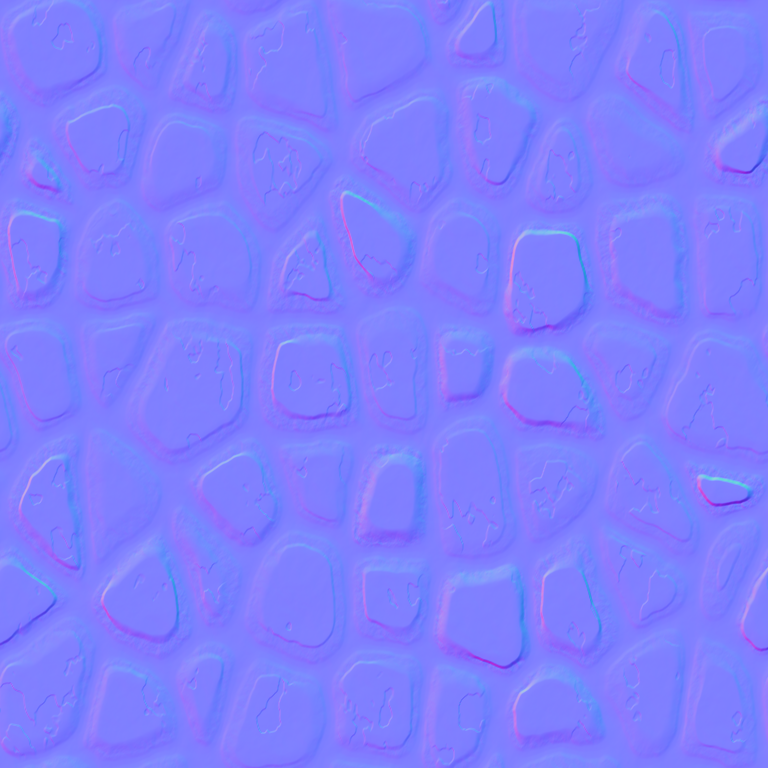
This texture map is drawn by a Shadertoy shader. Its source:

```glsl
// Tangent-space normal map of irregular cobblestones set in soft mortar.
// A weighted Voronoi pattern gives each stone a rounded outline; a height field
// with shoulder, chipped rim and flat top is differentiated into normals.

const vec2 GRID = vec2(9.0, 7.0);   // stones across and up

vec3 hash3(vec2 p) {
    vec3 q = fract(vec3(p.xyx) * vec3(0.1031, 0.1030, 0.0973));
    q += dot(q, q.yxz + 33.33);
    return fract((q.xxy + q.yzz) * q.zyx);
}

float noise(vec2 p) {
    vec2 i = floor(p), f = fract(p);
    f = f * f * f * (f * (f * 6.0 - 15.0) + 10.0);
    return mix(mix(hash3(i).x, hash3(i + vec2(1, 0)).x, f.x),
               mix(hash3(i + vec2(0, 1)).x, hash3(i + vec2(1, 1)).x, f.x), f.y);
}

float fbm(vec2 p) {
    float sum = 0.0, amp = 0.5;
    for (int i = 0; i < 4; i++) {
        sum += amp * noise(p);
        p = mat2(1.6, 1.2, -1.2, 1.6) * p + 7.3;
        amp *= 0.5;
    }
    return sum;
}

// Stone centre in xy, size weight in z; repeats over the canvas
vec3 stone(vec2 cell) {
    vec3 h = hash3(mod(cell, GRID) + 17.0);
    return vec3(cell + 0.5 + 0.76 * (h.xy - 0.5), 0.32 * h.z);
}

float height(vec2 uv) {
    vec2 p = uv * GRID;
    p += 0.10 * (vec2(noise(p * 2.3), noise(p * 2.3 + 31.0)) - 0.5);
    p += 0.022 * (vec2(noise(p * 9.0), noise(p * 9.0 + 57.0)) - 0.5);
    vec2 base = floor(p);

    // Owning stone
    vec3 own = vec3(0.0);
    vec2 ownCell = base;
    float nearest = 1e3;
    for (int y = -2; y <= 2; y++)
    for (int x = -2; x <= 2; x++) {
        vec2 cell = base + vec2(x, y);
        vec3 s = stone(cell);
        float power = dot(p - s.xy, p - s.xy) - s.z;
        if (power < nearest) { nearest = power; own = s; ownCell = cell; }
    }

    // Distance to the outline, with corners rounded by an exponential minimum
    float sum = 0.0;
    for (int y = -2; y <= 2; y++)
    for (int x = -2; x <= 2; x++) {
        vec2 cell = base + vec2(x, y);
        if (cell == ownCell) continue;
        vec3 s = stone(cell);
        float power = dot(p - s.xy, p - s.xy) - s.z;
        sum += exp(-15.0 * (power - nearest) / (2.0 * length(s.xy - own.xy)));
    }
    float d = -log(sum) / 15.0;

    // Shoulder rising out of the mortar
    vec3 trait = hash3(mod(ownCell, GRID) + 71.0);
    float shoulder = smoothstep(-0.02, 0.22, d);
    float lip = smoothstep(0.035, 0.085, d);

    // Off-centre rim, crisp in places and worn in others
    vec2 lean = hash3(mod(ownCell, GRID) + 43.0).xy - 0.5;
    float rimDist = d + 0.16 * dot(p - own.xy, lean) + 0.03 * (fbm(p * 5.0) - 0.5);
    float rim = 0.11 + 0.08 * trait.y;
    float wear = mix(0.014, 0.07, smoothstep(0.3, 0.75, noise(p * 1.9 + 11.0)));
    float top = smoothstep(rim - wear, rim + wear, rimDist);
    float strength = 0.25 + 1.5 * trait.x * trait.x * trait.x;

    float h = 0.0013 * shoulder + 0.00035 * lip + 0.0019 * strength * top;

    // Grit on the shoulder, shallow chips on the top, faint waves everywhere
    float slope = lip * (1.0 - top);
    h += 0.0006 * (0.3 + strength) * slope * (fbm(p * 16.0) - 0.5);
    float chip = fbm(p * vec2(3.4, 2.6) + trait.xy * 20.0);
    h -= 0.0005 * top * smoothstep(0.60, 0.635, chip);
    h += 0.0010 * (fbm(p * 1.7 + 5.0) - 0.5);
    return h + 0.00012 * (fbm(p * 11.0) - 0.5);
}

void mainImage(out vec4 fragColor, in vec2 fragCoord) {
    vec2 uv = fragCoord / iResolution.xy;
    vec2 e = vec2(0.0013, 0.0);
    vec2 grad = vec2(height(uv + e.xy) - height(uv - e.xy),
                     height(uv + e.yx) - height(uv - e.yx)) / (2.0 * e.x);

    // Red grows with the climb to the right, green with the fall upwards
    vec3 normal = normalize(vec3(grad.x, -grad.y, 1.0));
    fragColor = vec4(0.5 + 0.5 * normal, 1.0);
}
```
